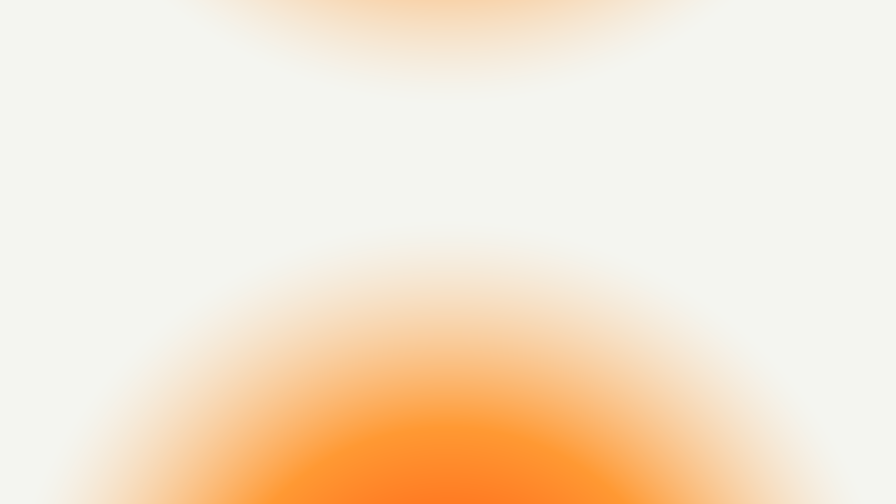
Write a Shadertoy shader that draws this background.

```glsl
// Two soft orange glows rising from the bottom and top edges of a pale canvas.

const vec3 PAPER = vec3(0.957, 0.961, 0.941);
const vec3 AMBER = vec3(1.000, 0.600, 0.200);
const vec3 EMBER = vec3(1.000, 0.482, 0.137);

// Radii in canvas heights
const float EMBER_RADIUS = 0.329;
const float AMBER_RADIUS = 0.481;
const float GLOW_RADIUS  = 0.898;

// Ember to amber colour across the hot core
vec3 coreColor(float radius) {
    float t = (radius - EMBER_RADIUS) / (AMBER_RADIUS - EMBER_RADIUS);
    return mix(EMBER, AMBER, clamp(t, 0.0, 1.0));
}

// Opaque core, then an eased fade to nothing at the rim
float glowAlpha(float radius) {
    float fade = (GLOW_RADIUS - radius) / (GLOW_RADIUS - AMBER_RADIUS);
    return pow(clamp(fade, 0.0, 1.0), 1.5);
}

vec3 addGlow(vec3 base, vec2 point, vec2 center) {
    float radius = distance(point, center);
    return mix(base, coreColor(radius), glowAlpha(radius));
}

void mainImage(out vec4 fragColor, in vec2 fragCoord) {
    // Height runs from 0 to 1, x is centred
    vec2 point = (fragCoord - vec2(0.5 * iResolution.x, 0.0)) / iResolution.y;

    // Both centres lie outside the canvas
    vec3 color = addGlow(PAPER, point, vec2(0.0, -0.329));
    color = addGlow(color, point, vec2(0.0, 1.685));

    fragColor = vec4(color, 1.0);
}
```
